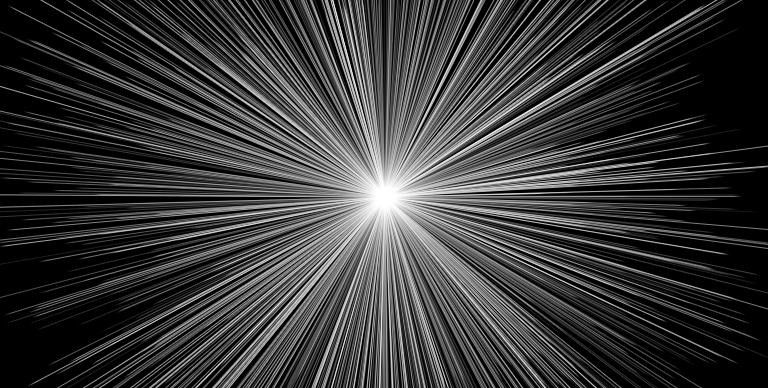
A WebGL 1 fragment shader for this background:

```glsl
precision highp float;
// Radial burst: a thousand thin grey rays of random length leave a white core.
// Several rings of angular cells each hold one jittered ray per cell; rays are
// screen-blended, so they merge to white near the centre and part further out.

#define CENTER vec2(0.5013, 0.492)
#define LAYERS 10
#define RAYS_PER_LAYER 108.0
#define RAY_WIDTH 0.0025
#define RAY_REACH 1.14
#define SHORTEST 0.44
#define TIP_FADE 0.03
#define FAINTEST 0.10
#define STRONGEST 0.62
#define CORE_RADIUS 0.029
#define CLUSTERS 26.0

uniform vec2 u_resolution;

const float TAU = 6.2831853;

vec3 hash3(vec2 p) {
  vec3 q = fract(p.xyx * vec3(0.1031, 0.1030, 0.0973));
  q += dot(q, q.yxz + 33.33);
  return fract((q.xxy + q.yzz) * q.zyx);
}

// Periodic 1D gradient noise, roughly -1 to 1, over one turn of the circle.
float angularNoise(float turn) {
  float x = turn * CLUSTERS;
  float cell = floor(x);
  float f = x - cell;
  float g0 = hash3(vec2(mod(cell, CLUSTERS), 71.0)).x * 2.0 - 1.0;
  float g1 = hash3(vec2(mod(cell + 1.0, CLUSTERS), 71.0)).x * 2.0 - 1.0;
  float blend = f * f * f * (f * (f * 6.0 - 15.0) + 10.0);
  return 2.0 * mix(g0 * f, g1 * (f - 1.0), blend);
}

// Smooth bump around a direction; both angles and the width are in degrees.
float sector(float turn, float direction, float width) {
  float offset = (fract(turn - direction / 360.0 + 0.5) - 0.5) * 360.0 / width;
  return exp(-offset * offset);
}

// Longest ray in a direction, shortened in the dark gaps at the sides.
float reachAt(float turn) {
  return RAY_REACH
    - 0.26 * sector(turn, 15.0, 6.0)
    - 0.20 * sector(turn, 1.0, 4.0)
    - 0.14 * sector(turn, 203.0, 7.0)
    - 0.08 * sector(turn, 330.0, 10.0);
}

// Opacity of one ray at the point given by radius and turn.
float rayOpacity(float cell, float layer, float radius, float turn, float shift, float pixel) {
  vec3 rnd = hash3(vec2(mod(cell, RAYS_PER_LAYER), layer * 17.0 + 5.0));
  float rayTurn = (cell + rnd.x) / RAYS_PER_LAYER - shift;

  float dist = radius * abs(turn - rayTurn) * TAU;
  float coverage = clamp((0.5 * (RAY_WIDTH + pixel) - dist) / pixel,
                         0.0, min(1.0, RAY_WIDTH / pixel));

  float tip = reachAt(rayTurn) * mix(SHORTEST, 1.0, rnd.y);
  float body = 1.0 - smoothstep(tip - TIP_FADE, tip, radius);

  float strength = mix(FAINTEST, STRONGEST, rnd.z);
  strength *= 1.0 + 0.4 * angularNoise(rayTurn);
  strength *= mix(0.62, 1.0, smoothstep(0.03, 0.4, radius));
  return clamp(strength, 0.0, 1.0) * coverage * body;
}

void main() {
  vec2 p = (gl_FragCoord.xy - CENTER * u_resolution) / u_resolution.y;
  float pixel = 1.0 / u_resolution.y;
  float radius = length(p);
  float turn = atan(p.y, p.x + 1e-6) / TAU;

  // Rays: test the nearest cells of every layer and blend as light.
  float darkness = 1.0;
  for (int i = 0; i < LAYERS; i++) {
    float layer = float(i);
    float shift = layer / (float(LAYERS) * RAYS_PER_LAYER);
    float cell = floor((turn + shift) * RAYS_PER_LAYER);
    for (int k = -1; k <= 1; k++) {
      darkness *= 1.0 - rayOpacity(cell + float(k), layer, radius, turn, shift, pixel);
    }
  }

  // White core with a faint halo.
  float core = exp(-pow(radius / CORE_RADIUS, 4.0));
  float halo = 0.5 * exp(-radius / 0.05);
  darkness *= (1.0 - core) * (1.0 - halo);

  gl_FragColor = vec4(vec3(1.0 - darkness), 1.0);
}
```
